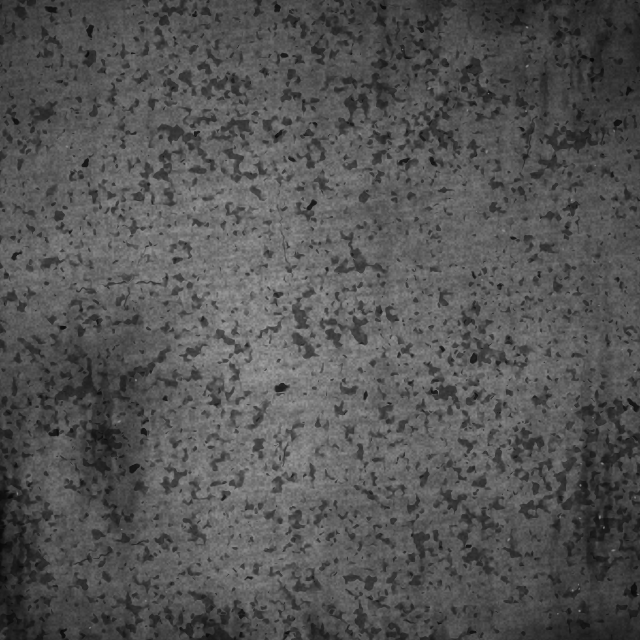
Write a WebGL 2 fragment shader that draws this texture.

```glsl
#version 300 es
precision highp float;
// Dark worn concrete: a soft pool of light over grainy plaster, dirtied by
// clustered grit, vertical streaks, brushed lines, pits, scratches and chips.
// Layers of value noise and hashed scatter are multiplied onto the lit base.
uniform vec2 u_resolution;
out vec4 fragColor;

#define LIGHT 0.475
#define FALLOFF 0.56
#define GRAIN 0.42
#define GRIT 0.46
#define STAIN 0.55
#define STREAK 0.50
#define BRUSH 0.16
#define PIT_DARK 0.72
#define CHIP_BRIGHT 0.58
#define SCRATCHES 16

float hash(vec2 p) {
    vec3 q = fract(p.xyx * 0.1031);
    q += dot(q, q.yzx + 33.33);
    return fract((q.x + q.y) * q.z);
}

vec2 hash2(vec2 p) {
    return vec2(hash(p + 17.3), hash(p + 71.9));
}

float noise(vec2 p) {
    vec2 i = floor(p), f = fract(p);
    f = f * f * (3.0 - 2.0 * f);
    return mix(mix(hash(i), hash(i + vec2(1, 0)), f.x),
               mix(hash(i + vec2(0, 1)), hash(i + vec2(1, 1)), f.x), f.y);
}

float fbm(vec2 p) {
    float sum = 0.0, amp = 0.53;
    for (int i = 0; i < 4; i++) {
        sum += amp * noise(p);
        p = mat2(1.6, 1.2, -1.2, 1.6) * p + 9.7;
        amp *= 0.5;
    }
    return sum;
}

mat2 rotate(float a) {
    return mat2(cos(a), sin(a), -sin(a), cos(a));
}

// Soft elliptical patch, 1 at its centre
float patchAt(vec2 p, vec2 centre, vec2 size) {
    vec2 d = (p - centre) / size;
    return exp(-dot(d, d));
}

// Randomly turned ellipses on a jittered grid; radius is in cells
float scatter(vec2 p, float cells, float chance, float radius, float stretch) {
    vec2 q = p * cells, home = floor(q);
    float soft = 0.8 * cells / u_resolution.y, cover = 0.0;
    for (int k = 0; k < 9; k++) {
        vec2 cell = home + vec2(k % 3, k / 3) - 1.0;
        vec2 id = cell + cells * 3.0;
        if (hash(id) > chance) continue;
        vec2 d = rotate(6.283 * hash(id + 5.1)) * (q - cell - 0.15 - 0.7 * hash2(id));
        d.x /= 1.0 + stretch * hash(id + 2.7);
        float size = radius * mix(0.45, 1.2, hash(id + 8.3));
        cover = max(cover, 1.0 - smoothstep(-soft, soft, length(d) - size));
    }
    return cover;
}

// Thin broken strokes, alternately near level and near upright
float scratches(vec2 p) {
    float cover = 0.0, soft = 1.0 / u_resolution.y;
    for (int i = 0; i < SCRATCHES; i++) {
        vec2 id = vec2(float(i) * 3.7, 41.0);
        float turn = (hash(id + 1.3) - 0.5) * 0.7 + (i % 2 == 0 ? 0.0 : 1.57);
        vec2 d = rotate(turn) * (p - hash2(id));
        float len = mix(0.012, 0.07, pow(hash(id + 6.1), 2.0));
        d.y += 4.0 * d.x * d.x * (hash(id + 4.4) - 0.5);
        d.x -= clamp(d.x, -len, len);
        float line = 1.0 - smoothstep(0.0, 0.0014 + soft, length(d));
        cover = max(cover, line * mix(0.25, 0.8, hash(id + 9.2)));
    }
    return cover * smoothstep(0.25, 0.6, noise(p * 90.0));
}

void main() {
    vec2 p = gl_FragCoord.xy / u_resolution;
    vec2 warp = vec2(noise(p * 170.0), noise(p * 170.0 + 50.0)) - 0.5;
    vec2 rough = p + 0.006 * warp;

    // Pool of light
    vec2 fromLight = p - vec2(0.47, 0.48);
    float tone = LIGHT - FALLOFF * dot(fromLight, fromLight);

    // Broad stains and dirty borders
    float cloud = fbm(p * 5.0 + 3.0);
    float dirt = 0.75 * patchAt(p, vec2(0.17, 0.33), vec2(0.07, 0.15))
               + 1.1 * patchAt(p, vec2(0.0, 0.15), vec2(0.045, 0.16))
               + 0.7 * patchAt(p, vec2(0.92, 0.96), vec2(0.3, 0.16))
               + 0.6 * patchAt(p, vec2(0.93, 0.12), vec2(0.1, 0.3))
               + 0.6 * patchAt(p, vec2(0.4, -0.02), vec2(0.7, 0.07))
               + 0.35 * patchAt(p, vec2(0.6, 0.62), vec2(0.013, 0.3));
    tone *= 1.0 + 0.45 * (cloud - 0.5);
    tone *= 1.0 - STAIN * min(dirt, 1.2) * smoothstep(0.2, 0.8, fbm(p * vec2(24.0, 14.0)));

    // Upright streaks and faint level brushing
    float run = 0.6 * noise(rough * vec2(60.0, 6.0)) + 0.4 * noise(rough * vec2(150.0, 32.0));
    tone *= 1.0 - STREAK * smoothstep(0.48, 0.82, run) * (0.14 + min(dirt, 1.0));
    vec2 swept = rotate(-0.12) * p + vec2(0.0, 0.02 * noise(p * 3.0));
    tone *= 1.0 + BRUSH * (noise(swept * vec2(14.0, 190.0)) - 0.5);

    // Fine grain and clustered grit
    tone *= 1.0 + GRAIN * (0.6 * noise(p * 340.0) + 0.4 * noise(p * 150.0 + 7.0) - 0.5);
    float grit = 0.6 * noise(rough * 135.0 + 20.0) + 0.4 * noise(rough * 62.0);
    grit += 0.4 * (fbm(p * 8.0 + 30.0) - 0.5) + 0.08 * dirt;
    tone *= 1.0 - GRIT * smoothstep(0.57, 0.8, grit);

    // Pits, larger gouges and scratches
    float crowd = 0.10 + 0.25 * smoothstep(0.4, 0.7, fbm(p * 6.0 + 60.0));
    float pits = 0.65 * scatter(rough, 75.0, crowd, 0.19, 0.6);
    pits = max(pits, scatter(rough, 17.0, 0.16, 0.075, 1.6));
    pits = max(pits, scratches(rough));
    tone *= 1.0 - PIT_DARK * pits;

    // Pale chips, denser toward the lower right
    float pale = 0.012 + 0.05 * smoothstep(0.55, 1.0, p.x) * smoothstep(0.95, 0.4, p.y);
    float chips = scatter(p, 60.0, pale, 0.08, 0.8);
    tone = mix(tone, CHIP_BRIGHT, 0.8 * chips);

    fragColor = vec4(vec3(clamp(tone, 0.02, 1.0)), 1.0);
}
```
